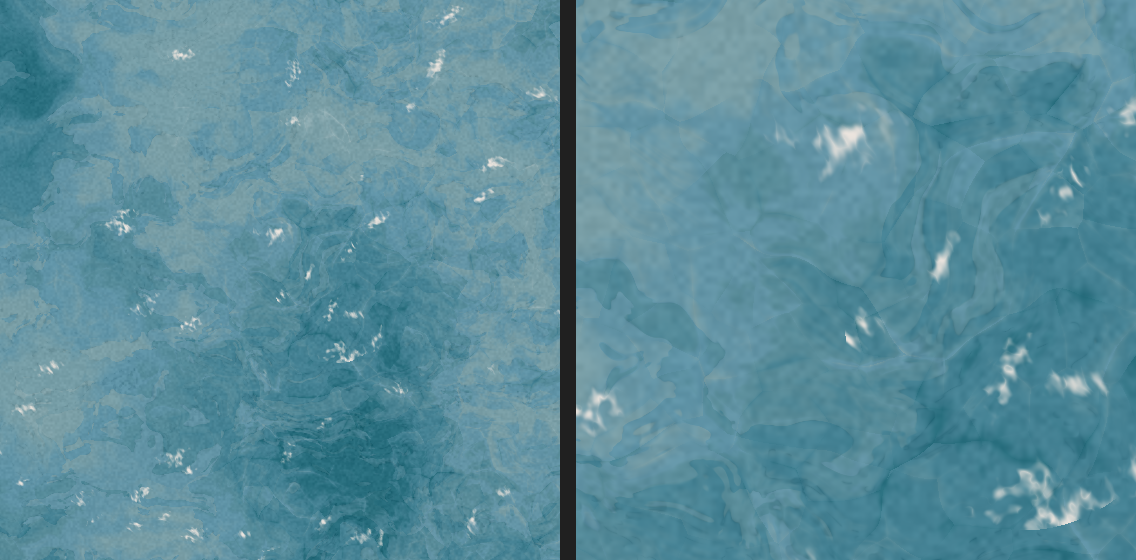
Left, the full canvas; right, a detail of the centre.
Write a WebGL 2 fragment shader that draws this texture.

```glsl
#version 300 es
precision highp float;
// Rippled blue-teal ice: soft tonal clouds, ragged patches, creased facets and small glints.

uniform vec2 u_resolution;
out vec4 fragColor;

const vec3 DEEP = vec3(0.17, 0.435, 0.49);
const vec3 TEAL = vec3(0.28, 0.51, 0.575);
const vec3 SLATE = vec3(0.35, 0.55, 0.60);
const vec3 BLUE = vec3(0.385, 0.58, 0.65);
const vec3 PALE = vec3(0.475, 0.62, 0.65);
const vec3 MIST = vec3(0.58, 0.69, 0.71);
const vec3 GLINT = vec3(0.95, 0.91, 0.88);
const float CLOUD_SCALE = 3.2;
const float PATCH_SCALE = 5.5;
const float PATCH_DEPTH = 0.23;
const float FLAKE_SCALE = 13.0;
const float FACET_SCALE = 11.0;
const float FACET_CONTRAST = 0.17;
const float WRINKLE = 0.34;
const float GLINT_CELLS = 15.0;
const float GRAIN = 0.05;

float hash(vec2 p) {
  vec3 q = fract(p.xyx * vec3(0.1031, 0.1030, 0.0973));
  q += dot(q, q.yzx + 33.33);
  return fract((q.x + q.y) * q.z);
}

vec2 hash2(vec2 p) {
  return vec2(hash(p + 17.3), hash(p + 61.7));
}

float noise(vec2 p) {
  vec2 i = floor(p), f = fract(p);
  f = f * f * (3.0 - 2.0 * f);
  return mix(mix(hash(i), hash(i + vec2(1, 0)), f.x),
             mix(hash(i + vec2(0, 1)), hash(i + vec2(1, 1)), f.x), f.y);
}

float fbm(vec2 p, int octaves, float gain) {
  float sum = 0.0, amp = 1.0, total = 0.0;
  for (int i = 0; i < octaves; i++) {
    sum += amp * noise(p);
    total += amp;
    amp *= gain;
    p = mat2(1.6, 1.2, -1.2, 1.6) * p + 7.1;
  }
  return sum / total;
}

float blob(vec2 p, vec2 center, vec2 size) {
  vec2 d = (p - center) / size;
  return exp(-dot(d, d));
}

// x: tilt shading across the nearest facet, y: distance to its crease
vec2 facets(vec2 p) {
  vec2 cell = floor(p), nearest = vec2(0), id = vec2(0);
  float d1 = 9.0, d2 = 9.0;
  for (int y = -1; y <= 1; y++)
    for (int x = -1; x <= 1; x++) {
      vec2 c = cell + vec2(x, y);
      vec2 r = c + hash2(c) - p;
      float d = length(r);
      if (d < d1) { d2 = d1; d1 = d; nearest = r; id = c; }
      else d2 = min(d2, d);
    }
  vec2 tilt = hash2(id + 5.0) - 0.5;
  return vec2(dot(tilt, nearest) * 1.8 + 0.8 * (hash(id + 9.0) - 0.5), d2 - d1);
}

// Clustered sparkles broken into thin flecks
float glints(vec2 p, float density) {
  vec2 q = p * GLINT_CELLS, cell = floor(q);
  float cover = 0.0;
  for (int y = -1; y <= 1; y++)
    for (int x = -1; x <= 1; x++) {
      vec2 c = cell + vec2(x, y);
      vec2 d = q - c - hash2(c + 31.0);
      float a = mix(-0.2, 1.3, hash(c + 43.0));
      d = mat2(cos(a), -sin(a), sin(a), cos(a)) * d;
      d /= vec2(0.72, 0.34) * mix(0.45, 1.1, hash(c + 47.0));
      cover = max(cover, exp(-dot(d, d)) * step(hash(c + 53.0), density));
    }
  vec2 s = mat2(0.8, -0.6, 0.6, 0.8) * p;
  float ridge = 1.0 - abs(2.0 * fbm(s * vec2(95.0, 60.0), 3, 0.55) - 1.0);
  float speck = noise(s * vec2(210.0, 150.0));
  return smoothstep(1.08, 1.55, cover * 0.72 + ridge * 0.45 + speck * 0.42);
}

vec3 ramp(float t) {
  vec3 c = mix(DEEP, TEAL, smoothstep(0.0, 0.28, t));
  c = mix(c, SLATE, smoothstep(0.28, 0.48, t));
  c = mix(c, BLUE, smoothstep(0.46, 0.58, t));
  c = mix(c, PALE, smoothstep(0.60, 0.84, t));
  return mix(c, MIST, smoothstep(0.90, 1.35, t));
}

void main() {
  vec2 p = gl_FragCoord.xy / min(u_resolution.x, u_resolution.y);
  vec2 warp = vec2(fbm(p * 6.0, 4, 0.5), fbm(p * 6.0 + 23.0, 4, 0.5)) - 0.5;

  // Broad light and dark regions
  float tone = 0.57 + 0.70 * (fbm(p * CLOUD_SCALE + warp, 4, 0.5) - 0.5);
  tone += 0.38 * blob(p, vec2(0.32, 0.84), vec2(0.15, 0.20));
  tone += 0.28 * blob(p, vec2(0.78, 0.80), vec2(0.26, 0.16));
  tone += 0.36 * blob(p, vec2(0.06, 0.29), vec2(0.13, 0.12));
  tone += 0.26 * blob(p, vec2(0.30, 0.05), vec2(0.25, 0.07));
  tone -= 0.38 * blob(p, vec2(0.62, 0.21), vec2(0.17, 0.21));
  tone -= 0.28 * blob(p, vec2(0.06, 0.76), vec2(0.13, 0.18));
  tone -= 0.20 * blob(p, vec2(0.54, 0.50), vec2(0.13, 0.10));

  // Smooth folds, strongest on the left
  float rough = smoothstep(0.2, 0.55, p.x + 0.5 * warp.x);
  rough = max(rough, 0.3);
  float fold = fbm(p * vec2(9.0, 11.0) + warp * 6.0, 2, 0.5) - 0.5;
  tone += fold * mix(0.52, 0.12, rough);

  // Ragged flat patches, and small flakes scattered around them
  float field = fbm(p * vec2(0.85, 1.2) * PATCH_SCALE + warp * 1.5 + 11.0, 6, 0.56) - 0.53;
  float stain = smoothstep(-0.006, 0.006, field);
  float flakeField = fbm(p * vec2(0.8, 1.3) * FLAKE_SCALE + warp * 3.0, 5, 0.6) - 0.57;
  flakeField -= 0.16 * smoothstep(0.06, 0.2, abs(field));
  float flake = smoothstep(-0.008, 0.008, flakeField);
  float rim = exp(-abs(field) * 110.0) + 0.7 * exp(-abs(flakeField) * 90.0);
  float cover = max(stain, flake);
  tone -= PATCH_DEPTH * cover * mix(1.0, 0.55, rough) - 0.06;

  // Creased facets at two sizes
  vec2 wide = facets((p + warp * 0.10) * FACET_SCALE * vec2(0.85, 1.15));
  vec2 fine = facets((p + warp * 0.06) * FACET_SCALE * 2.3);
  float crease = exp(-wide.y * 16.0) * (noise(p * 22.0) - 0.45);
  crease += 0.7 * exp(-fine.y * 11.0) * (noise(p * 37.0) - 0.5);
  tone += rough * (FACET_CONTRAST * (wide.x + 0.8 * fine.x) + 0.75 * crease);

  // Fine wrinkles and grain
  float wrinkle = abs(fbm(p * vec2(24.0, 34.0) + warp * 8.0, 4, 0.62) - 0.5);
  tone += WRINKLE * rough * (0.10 - wrinkle) * 2.0;
  tone += GRAIN * 3.5 * rough * (fbm(p * 80.0, 3, 0.7) - 0.5);

  vec3 color = ramp(tone);
  color += vec3(-0.012, -0.002, 0.004) * cover;
  color -= 0.06 * min(rim, 1.0) * smoothstep(0.45, 0.75, noise(p * 200.0));
  color += GRAIN * (noise(p * 250.0) - 0.5);

  // Glints gather along a diagonal band and near the lower edge
  float density = 0.10;
  density += 0.60 * blob(p, vec2(0.60, 0.47), vec2(0.17, 0.20));
  density += 0.65 * blob(p, vec2(0.84, 0.81), vec2(0.12, 0.08));
  density += 0.85 * blob(p, vec2(0.36, 0.05), vec2(0.23, 0.06));
  density += 0.45 * blob(p, vec2(0.06, 0.28), vec2(0.10, 0.12));
  float sparkle = glints(p + warp * 0.05, density);
  fragColor = vec4(mix(color, GLINT, 0.95 * sparkle), 1.0);
}
```
